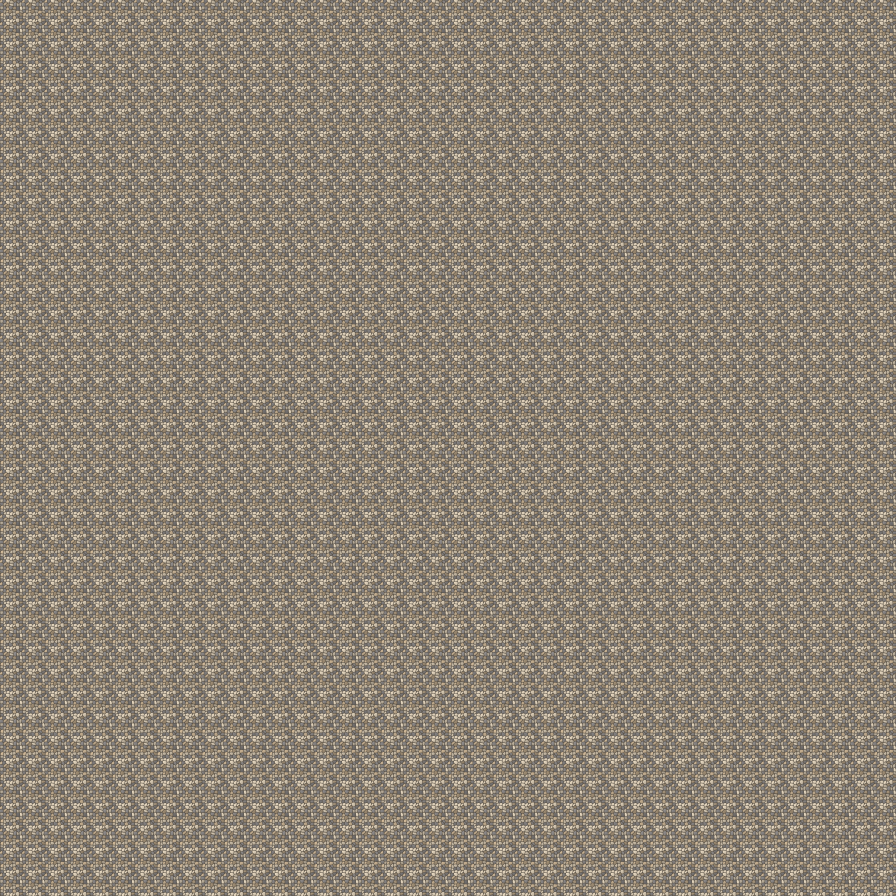
This texture is drawn by a Shadertoy shader. Its source:

```glsl
const float REPEATS = 40.0;      // tiles across and down
const int PEBBLES = 7;           // pebbles along one side of a tile
const int SAMPLES = 3;           // antialiasing samples per axis
const float JITTER = 0.8;        // irregularity of pebble placement
const float GAP_INNER = 0.04;    // joint width, in pebble units
const float GAP_OUTER = 0.26;
const float TONE_SPREAD = 0.16;  // brightness variation between pebbles
const float RELIEF = 0.10;       // strength of the light from the upper left
const float TAN_SHARE = 0.33;
const float SLATE_SHARE = 0.27;
const vec3 CREAM = vec3(0.77, 0.72, 0.64);
const vec3 TAN = vec3(0.70, 0.62, 0.51);
const vec3 SLATE = vec3(0.49, 0.48, 0.48);
const vec3 JOINT = vec3(0.34, 0.31, 0.27);

// Integer hash: three values in 0..1
vec3 hash3(uvec3 v) {
    v = v * 1664525u + 1013904u;
    v.x += v.y * v.z; v.y += v.z * v.x; v.z += v.x * v.y;
    v ^= v >> 16u;
    v.x += v.y * v.z; v.y += v.z * v.x; v.z += v.x * v.y;
    return vec3(v >> 8u) / 16777216.0;
}

// Random values of a pebble, wrapped so every tile is the same
vec3 pebbleSeed(vec2 cell, uint layer) {
    vec2 wrapped = mod(cell, float(PEBBLES));
    return hash3(uvec3(uvec2(wrapped + 0.5), layer));
}

vec3 pebbleColor(vec2 cell) {
    vec3 seed = pebbleSeed(cell, 5u);
    vec3 color = seed.x < SLATE_SHARE ? SLATE
               : seed.x < SLATE_SHARE + TAN_SHARE ? TAN : CREAM;
    return color * (1.0 + TONE_SPREAD * (seed.y - 0.5) * 2.0);
}

// Cellular gravel, one unit per pebble
vec3 gravel(vec2 p) {
    vec2 base = floor(p);
    vec2 nearestCell = base;
    vec2 nearestOffset = vec2(0.0);
    float nearest = 8.0;
    float second = 8.0;
    for (int y = -1; y <= 1; y++) {
        for (int x = -1; x <= 1; x++) {
            vec2 cell = base + vec2(x, y);
            vec2 center = cell + 0.5 + JITTER * (pebbleSeed(cell, 2u).xy - 0.5);
            vec2 offset = p - center;
            float d = length(offset);
            if (d < nearest) {
                second = nearest;
                nearest = d;
                nearestCell = cell;
                nearestOffset = offset;
            } else {
                second = min(second, d);
            }
        }
    }
    float cover = smoothstep(GAP_INNER, GAP_OUTER, second - nearest);
    float light = 1.0 + RELIEF * dot(nearestOffset, vec2(-1.0, 1.0));
    return mix(JOINT, pebbleColor(nearestCell) * light, cover);
}

void mainImage(out vec4 fragColor, in vec2 fragCoord) {
    // Average a grid of samples over the pixel
    vec3 sum = vec3(0.0);
    for (int j = 0; j < SAMPLES; j++) {
        for (int i = 0; i < SAMPLES; i++) {
            vec2 shift = (vec2(i, j) + 0.5) / float(SAMPLES) - 0.5;
            vec2 uv = (fragCoord + shift) / iResolution.xy;
            sum += gravel(fract(uv * REPEATS) * float(PEBBLES));
        }
    }
    fragColor = vec4(sum / float(SAMPLES * SAMPLES), 1.0);
}
```
